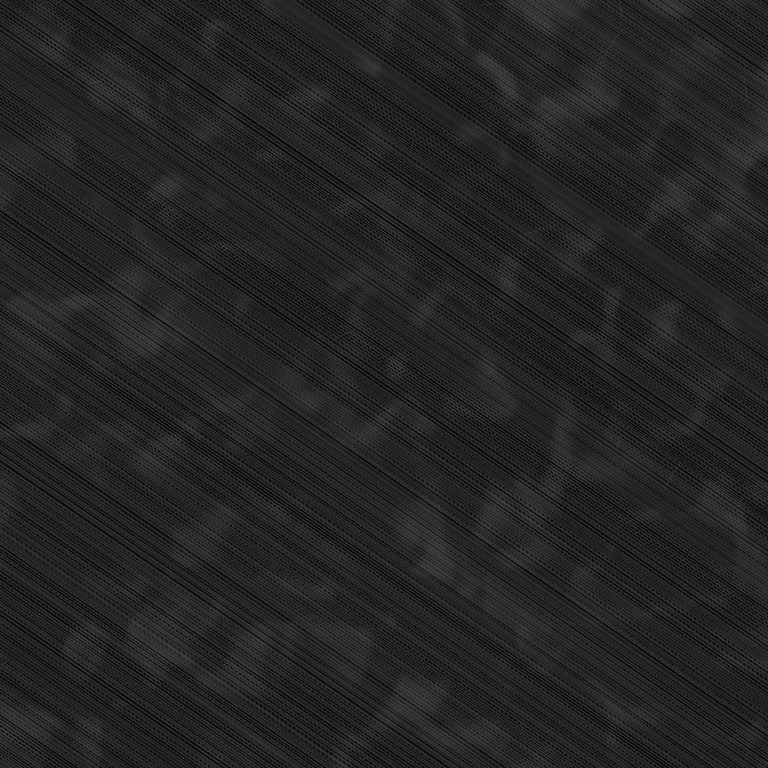
This texture is drawn by a Shadertoy shader. Its source:

```glsl
// Dark charcoal cloth: fine slanted yarns with black, partly dashed gaps.
// Rows are cut across the slant, dashes run along it, then soft pale
// smudges and a few faint hairs are laid over the weave.

float hash(vec2 p) {
    vec3 q = fract(vec3(p.xyx) * 0.1031);
    q += dot(q, q.yzx + 33.33);
    return fract((q.x + q.y) * q.z);
}

float noise(vec2 p) {
    vec2 i = floor(p), f = fract(p);
    f = f * f * (3.0 - 2.0 * f);
    return mix(mix(hash(i), hash(i + vec2(1, 0)), f.x),
               mix(hash(i + vec2(0, 1)), hash(i + vec2(1, 1)), f.x), f.y);
}

// Grey level of the yarns and the gaps between them
float weave(float along, float across) {
    float v = across * 265.0 + 1.2 * noise(vec2(across * 80.0, 4.0));
    float row = floor(v + 0.5);
    float soft = max(0.08, 0.18 * fwidth(v));
    float gap = 1.0 - smoothstep(0.27 - soft, 0.27 + soft, abs(v - row));

    // Dashes have slanted ends and shift from row to row
    float phase = along * 150.0 + v * 0.64 + 1.5 * noise(vec2(along * 9.0, row * 0.06));
    float dash = smoothstep(-0.5, 0.3, sin(6.28318 * phase));
    float solid = hash(vec2(row, 17.0));
    float cut = mix(0.2 + 0.8 * dash, 1.0, solid);

    // Narrow bands make groups of gaps deeper or shallower
    float band = noise(vec2(across * 42.0, along * 2.5));
    float depth = (0.045 + 0.125 * hash(vec2(row, 3.0))) * (0.72 + 0.56 * band);
    float yarn = 0.158 + 0.032 * hash(vec2(floor(v), 41.0));
    return yarn - gap * depth * cut;
}

// Many small cloudy marks with bent outlines
float smudges(vec2 p) {
    vec2 bend = vec2(noise(p * 17.0 + 5.0), noise(p * 17.0 + 37.0)) - 0.5;
    vec2 q = p + 0.05 * bend;
    float cloud = 0.75 * noise(q * 25.0 + 11.0) + 0.25 * noise(q * 48.0 + 70.0);
    float patchy = 0.55 + 0.7 * noise(p * 9.0 + 90.0);
    return smoothstep(0.45, 0.92, cloud) * patchy;
}

// Short, thin, slightly curved fibres
float hairs(vec2 p) {
    float light = 0.0;
    float pixel = 1.0 / iResolution.y;
    for (int i = 0; i < 14; i++) {
        float k = float(i);
        vec2 d = p - vec2(hash(vec2(k, 1.0)), hash(vec2(k, 2.0)));
        float a = 6.28318 * hash(vec2(k, 5.0));
        d = mat2(cos(a), -sin(a), sin(a), cos(a)) * d;
        d.y += (hash(vec2(k, 7.0)) - 0.5) * 16.0 * d.x * d.x;
        float reach = 0.012 + 0.022 * hash(vec2(k, 9.0));
        float line = 1.0 - smoothstep(0.0003, 0.0008 + pixel, abs(d.y));
        light += line * (1.0 - smoothstep(0.3 * reach, reach, abs(d.x)));
    }
    return min(light, 1.0);
}

void mainImage(out vec4 fragColor, in vec2 fragCoord) {
    vec2 p = fragCoord / iResolution.y;

    // Axes along and across the yarns, which fall to the right
    float slant = 0.6;
    float along = dot(p, vec2(cos(slant), -sin(slant)));
    float across = dot(p, vec2(sin(slant), cos(slant)));

    float grey = weave(along, across);
    grey += 0.065 * smudges(p);
    grey += 0.04 * hairs(p);
    grey += 0.015 * (noise(p * 5.0 + 21.0) - 0.5);

    fragColor = vec4(vec3(clamp(grey, 0.03, 0.3)), 1.0);
}
```
